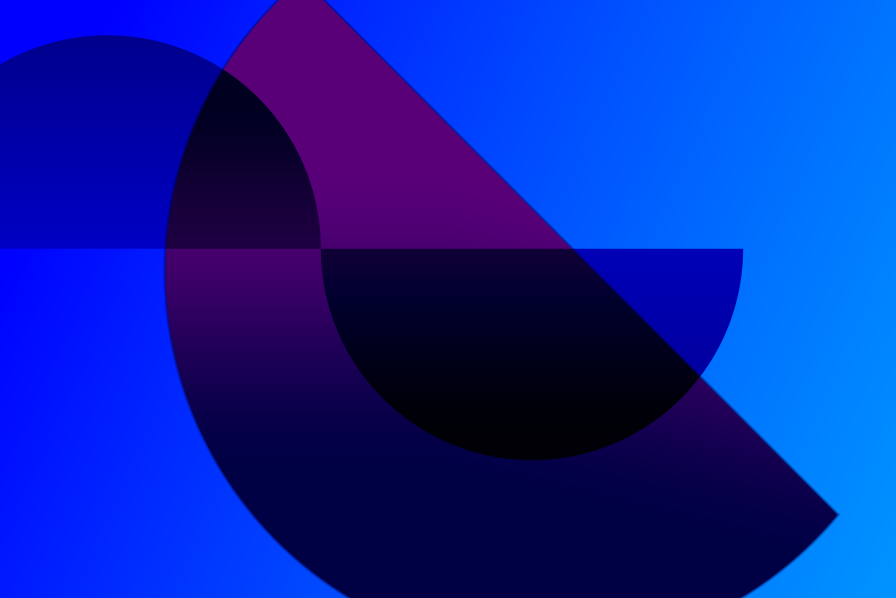
Give the GLSL for this background, as a Shadertoy shader.

```glsl
// Overlapping half discs on a bright blue gradient: a large tilted purple one
// and two smaller blue ones on a shared horizon, which darken where they cross.
// Each shape is a signed distance; each region has its own vertical gradient.

const float HORIZON = 0.584;
const vec2 LEFT_CENTER = vec2(0.180, HORIZON);
const vec2 RIGHT_CENTER = vec2(0.8906, HORIZON);
const vec2 BIG_CENTER = vec2(0.913, 0.546);

// Disc cut by a line; the kept side lies opposite to the unit normal.
float halfDisc(vec2 p, vec2 center, float radius, vec2 normal, float offset) {
    vec2 q = p - center;
    return max(length(q) - radius, dot(q, normal) - offset);
}

float coverage(float dist, float pixel) {
    return 1.0 - smoothstep(-0.7 * pixel, 0.7 * pixel, dist);
}

vec3 backdrop(vec2 p) {
    float g = max(0.40 * (p.x - 0.195) + 0.18 * (1.0 - p.y), 0.0);
    return vec3(0.0, g * (1.0 - 0.25 * g), 1.0);
}

// Purple fading down to navy, with the fade delayed towards the right.
vec3 bigGradient(vec2 p) {
    float depth = 1.0 - p.y - 0.24 * max(p.x - 0.75, 0.0);
    float fade = smoothstep(0.26, 0.80, depth);
    return mix(vec3(0.35, 0.0, 0.475), vec3(0.0, 0.0, 0.27), fade);
}

// Crossing of the upper left disc with the purple shape.
vec3 leftOverlap(float height) {
    return mix(vec3(0.11, 0.0, 0.25), vec3(0.0, 0.0, 0.13),
               smoothstep(0.0, 0.25, height));
}

// Crossing of the lower right disc with the purple shape.
vec3 rightOverlap(float depth) {
    vec3 shade = mix(vec3(0.0, 0.0, 0.21), vec3(0.0, 0.0, 0.025),
                     smoothstep(0.0, 0.32, depth));
    shade.r += 0.06 * (1.0 - smoothstep(0.0, 0.09, depth));
    return shade;
}

void mainImage(out vec4 fragColor, in vec2 fragCoord) {
    vec2 p = fragCoord / iResolution.xy * vec2(1.5, 1.0);
    float pixel = 1.0 / iResolution.y;
    float height = p.y - HORIZON;

    // Shapes
    float bigDist = halfDisc(p, BIG_CENTER, 0.636, vec2(0.70711), 0.058);
    float big = coverage(bigDist, pixel);
    float left = coverage(halfDisc(p, LEFT_CENTER, 0.357, vec2(0.0, -1.0), 0.0), pixel);
    float right = coverage(halfDisc(p, RIGHT_CENTER, 0.3535, vec2(0.0, 1.0), 0.0), pixel);

    // Colours outside the big shape, with a thin dark rim around it
    vec3 leftBlue = mix(vec3(0.0, 0.0, 0.77), vec3(0.0, 0.0, 0.55), height / 0.357);
    vec3 rightBlue = mix(vec3(0.0, 0.0, 0.72), vec3(0.0, 0.0, 0.58), -height / 0.3);
    vec3 outside = mix(backdrop(p), leftBlue, left);
    outside = mix(outside, rightBlue, right);
    float rim = 1.0 - smoothstep(0.0, 0.005, bigDist);
    outside *= 1.0 - vec3(0.6, 0.6, 0.4) * rim;

    // Colours inside the big shape
    vec3 inside = mix(bigGradient(p), leftOverlap(height), left);
    inside = mix(inside, rightOverlap(-height), right);

    fragColor = vec4(mix(outside, inside, big), 1.0);
}
```
